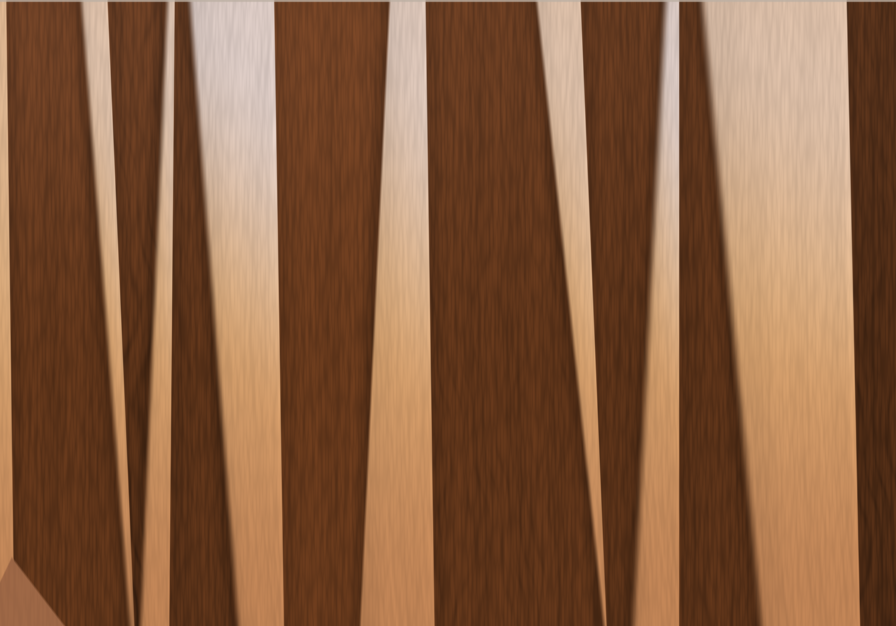
A Shadertoy shader for this texture:

```glsl
// Wall of dark wood panels split by pale, tapering slats lit from above.
// Slats are linear wedges layered left to right; layered sines draw the
// grain, and stretched cellular noise adds the short pores.

const int SLATS = 8;
const vec3 WALNUT = vec3(0.375, 0.207, 0.100);
const vec3 HONEY  = vec3(0.835, 0.640, 0.440);
const vec3 AMBER  = vec3(0.730, 0.500, 0.325);
const vec3 GLARE  = vec3(0.835, 0.770, 0.745);
const vec3 HAZE   = vec3(0.075, 0.058, 0.055);
const vec3 BEVEL  = vec3(0.610, 0.400, 0.270);
const vec3 RAIL   = vec3(0.740, 0.690, 0.640);
const float PANEL_GRAIN = 0.075;
const float SLAT_GRAIN = 0.025;
const float SHADOW_WIDTH = 0.018;

// Edges of each slat: left top, right top, left bottom, right bottom
const vec4 EDGES[SLATS] = vec4[](
    vec4(-0.020, 0.007, -0.020, 0.016),
    vec4(0.091, 0.120, 0.145, 0.150),
    vec4(0.187, 0.195, 0.157, 0.189),
    vec4(0.212, 0.306, 0.266, 0.317),
    vec4(0.435, 0.475, 0.402, 0.485),
    vec4(0.599, 0.648, 0.674, 0.677),
    vec4(0.743, 0.758, 0.707, 0.758),
    vec4(0.784, 0.945, 0.850, 0.960));

// Softness of the left edge, strength of the glare
const vec2 FINISH[SLATS] = vec2[](
    vec2(0.002, 0.35), vec2(0.004, 0.65), vec2(0.004, 0.75), vec2(0.005, 1.00),
    vec2(0.002, 0.85), vec2(0.003, 0.65), vec2(0.006, 1.00), vec2(0.007, 0.65));

// Brightness and amount of wavy figure in each panel
const vec2 PANELS[SLATS + 1] = vec2[](
    vec2(1.13, 0.5), vec2(0.97, 0.2), vec2(0.93, 1.0), vec2(0.91, 0.2),
    vec2(1.04, 0.1), vec2(0.96, 0.4), vec2(0.92, 0.2), vec2(0.91, 0.2),
    vec2(0.80, 0.6));

vec2 hash2(vec2 p) {
    vec3 h = fract(p.xyx * vec3(0.1031, 0.1030, 0.0973));
    h += dot(h, h.yzx + 33.33);
    return fract((h.xx + h.yz) * h.zy);
}

// Distance to the nearest random cell point
float cellular(vec2 p) {
    vec2 cell = floor(p), f = fract(p);
    float nearest = 2.0;
    for (int y = -1; y <= 1; y++)
    for (int x = -1; x <= 1; x++) {
        vec2 o = vec2(x, y);
        vec2 d = o + hash2(cell + o) - f;
        nearest = min(nearest, dot(d, d));
    }
    return sqrt(nearest);
}

// Fine vertical fibres, about -1 to 1
float fibres(vec2 q, float seed) {
    float x = q.x + 0.004 * sin(q.y * 4.0 + seed) + 0.0015 * sin(q.y * 11.0 + seed * 3.0);
    float g = 0.40 * sin(x * 430.0 + 1.8 * sin(q.y * 7.0 + x * 70.0));
    g += 0.30 * sin(x * 790.0 + 2.0 * sin(q.y * 13.0 + x * 110.0));
    g += 0.35 * sin(x * 97.0 + seed + sin(q.y * 3.0));
    return g;
}

// Dark contour lines of wavy growth rings
float figure(vec2 q, float seed) {
    float bend = 4.0 * sin(q.y * 11.0 + q.x * 30.0 + seed) + 1.7 * sin(q.y * 27.0 - q.x * 40.0);
    float ring = 0.5 + 0.5 * sin(q.x * 230.0 + q.y * 12.0 + bend);
    return pow(ring, 5.0);
}

vec3 panelColor(int i, vec2 uv, vec2 q, float pores) {
    float seed = float(i) * 2.3;
    float lines = figure(q, seed) * (1.0 - 0.6 * smoothstep(0.2, 0.9, uv.y));
    float shade = PANELS[i].x + PANEL_GRAIN * (fibres(q, seed) + pores);
    shade -= 0.17 * PANELS[i].y * lines;
    float haze = smoothstep(0.35, 1.0, uv.y) * mix(0.9, 0.35, uv.x);
    return WALNUT * shade + HAZE * haze;
}

vec3 slatColor(int i, float across, vec2 uv, vec2 q, float pores) {
    vec3 c = mix(AMBER, HONEY, smoothstep(0.0, 0.62, uv.y));
    float sheen = FINISH[i].y * smoothstep(0.40, 0.97, uv.y + 0.10 * across);
    c = mix(c, GLARE, sheen);
    vec2 slanted = q + vec2(0.10 * q.y * (1.0 - q.y), 0.0);
    c *= 1.0 + SLAT_GRAIN * (fibres(slanted, float(i) * 4.1) + pores);
    // Bright arris along the right edge, soft falloff on the left
    c *= 0.96 + 0.05 * smoothstep(0.0, 0.45, across);
    return c * (1.0 + 0.05 * smoothstep(0.90, 1.0, across));
}

void mainImage(out vec4 fragColor, in vec2 fragCoord) {
    vec2 uv = fragCoord / iResolution.xy;
    vec2 q = fragCoord / iResolution.y;
    float px = 1.0 / iResolution.x;
    float pores = 0.9 - 1.8 * smoothstep(0.1, 0.8, cellular(q * vec2(210.0, 17.0)));
    vec3 col = panelColor(0, uv, q, pores);

    // Lay each slat, then the panel to its right
    for (int i = 0; i < SLATS; i++) {
        vec2 edge = mix(EDGES[i].zw, EDGES[i].xy, uv.y);
        float across = clamp((uv.x - edge.x) / (edge.y - edge.x), 0.0, 1.0);
        float soft = max(FINISH[i].x, px);
        col *= 1.0 - 0.22 * smoothstep(edge.x - SHADOW_WIDTH, edge.x, uv.x);
        col = mix(col, slatColor(i, across, uv, q, pores),
                  smoothstep(edge.x - soft, edge.x + soft, uv.x));
        vec3 panel = panelColor(i + 1, uv, q, pores);
        panel *= 0.90 + 0.10 * smoothstep(edge.y, edge.y + SHADOW_WIDTH, uv.x);
        col = mix(col, panel, smoothstep(edge.y - px, edge.y + px, uv.x));
    }

    // Bevelled foot in the lower left corner and the rail along the top
    float foot = min(0.110 - 1.86 * (uv.x - 0.013) - uv.y, 0.070 + 3.0 * uv.x - uv.y);
    col = mix(col, BEVEL * (1.0 + 0.02 * pores), smoothstep(-0.004, 0.004, foot));
    col = mix(col, RAIL, 0.8 * smoothstep(0.9955, 0.9985, uv.y));
    fragColor = vec4(clamp(col, 0.0, 1.0), 1.0);
}
```
